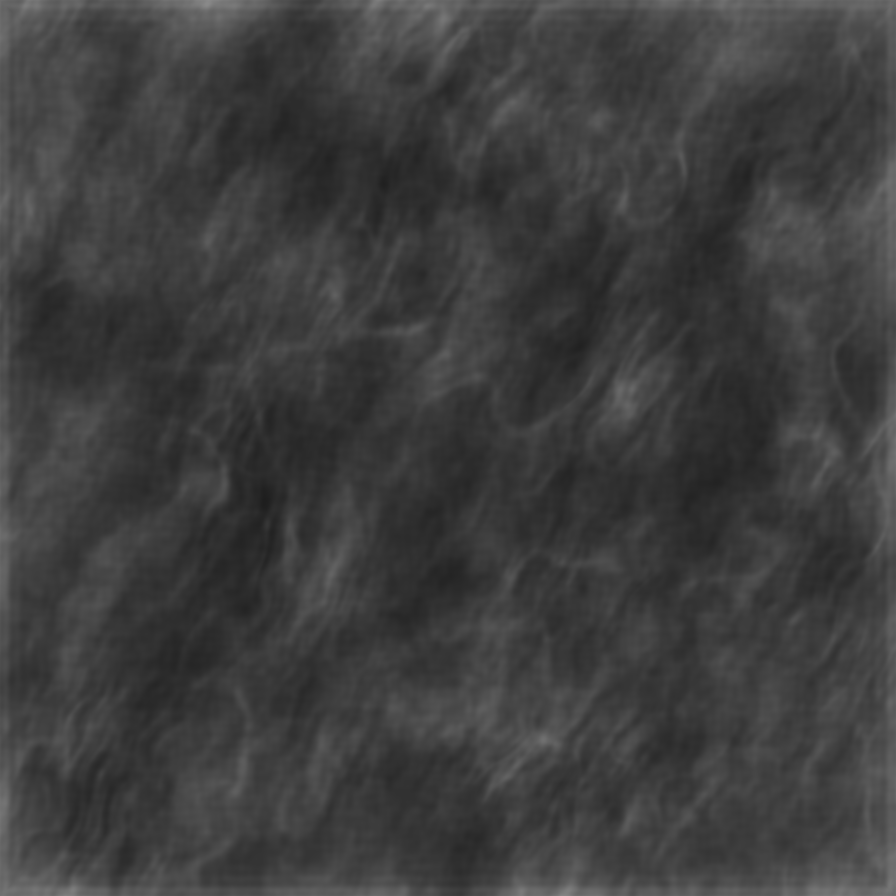
Give the GLSL for this texture, as a WebGL 1 fragment shader.

```glsl
precision highp float;
// Dim charcoal texture: dark cloudy patches, thin pale creases and slanted
// brush-like streaks, all from warped gradient noise, with a faint woven grain
// and a pale, rippled rim along the canvas edges.
uniform vec2 u_resolution;

vec2 gradientAt(vec2 cell) {
  float h = fract(sin(dot(cell, vec2(127.1, 311.7))) * 43758.545);
  return vec2(cos(6.2832 * h), sin(6.2832 * h));
}

// Gradient noise, roughly -0.7 to 0.7
float noise(vec2 p) {
  vec2 i = floor(p), f = p - i;
  vec2 w = f * f * f * (f * (f * 6.0 - 15.0) + 10.0);
  float a = dot(gradientAt(i), f);
  float b = dot(gradientAt(i + vec2(1.0, 0.0)), f - vec2(1.0, 0.0));
  float c = dot(gradientAt(i + vec2(0.0, 1.0)), f - vec2(0.0, 1.0));
  float d = dot(gradientAt(i + 1.0), f - 1.0);
  return mix(mix(a, b, w.x), mix(c, d, w.x), w.y);
}

float fbm(vec2 p) {
  float sum = 0.0, amplitude = 1.0;
  for (int i = 0; i < 4; i++) {
    sum += amplitude * noise(p);
    p = mat2(1.6, 1.2, -1.2, 1.6) * p + 7.3;
    amplitude *= 0.55;
  }
  return sum;
}

// Thin bright line where the noise crosses zero
float filament(vec2 p, float width) {
  float n = noise(p) / width;
  return exp(-n * n);
}

void main() {
  vec2 uv = gl_FragCoord.xy / u_resolution;

  // Warped coordinates, then a frame along and across the slanted strokes
  vec2 warp = vec2(noise(uv * 4.0 + 11.0), noise(uv * 4.0 + 37.0));
  vec2 p = uv + 0.035 * warp + 0.012 * vec2(noise(uv * 19.0), noise(uv * 19.0 + 51.0));
  vec2 stroke = vec2(dot(p, vec2(0.88, -0.47)), dot(p, vec2(0.47, 0.88)));

  // Patches, a little longer along the strokes, over a slow drift
  float tone = 0.95 * fbm(stroke * vec2(9.5, 6.0) + 3.0) + 0.35 * noise(uv * 3.5 + 20.0);

  // Streaks that come and go
  float streakMask = smoothstep(-0.3, 0.4, noise(uv * 5.0 + 63.0));
  float streaks = noise(stroke * vec2(48.0, 12.0)) + 0.7 * noise(stroke * vec2(85.0, 26.0) + 5.0);
  tone += streaks * mix(0.22, 0.58, streakMask);

  // Pale creases around the patches
  float creaseMask = smoothstep(-0.15, 0.4, noise(uv * 6.0 + 90.0));
  tone += 0.36 * creaseMask * filament(stroke * vec2(11.0, 8.0) + 41.0, 0.07);
  tone += 0.22 * streakMask * filament(stroke * vec2(21.0, 12.0) + 73.0, 0.10);

  // Woven grain of short level and upright threads
  tone += 0.11 * (noise(uv * vec2(125.0, 35.0)) + noise(uv * vec2(35.0, 125.0) + 9.0));
  tone += 0.17 * noise(uv * 75.0 + 15.0);

  float grey = 0.215 * exp(0.56 * tone);

  // Pale rim with ripples that fade inwards
  vec2 inset = min(uv, 1.0 - uv);
  float edge = min(inset.x, inset.y);
  float rimStrength = 0.9 + 0.8 * noise(uv * 7.0 + 31.0);
  grey += rimStrength * (0.13 * exp(-edge / 0.013) + 0.055 * exp(-edge / 0.06));
  grey += 0.025 * exp(-edge / 0.015) * cos(edge * 500.0 + 2.5);
  grey += 0.04 * exp(-length(inset) / 0.08);

  gl_FragColor = vec4(vec3(grey), 1.0);
}
```
